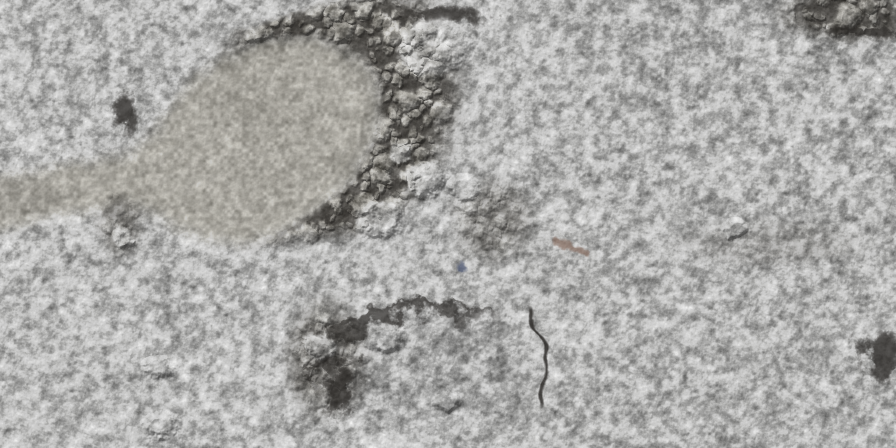
Write a Shadertoy shader that draws this texture.

```glsl
// Dry, crusted grey soil with a smooth scooped print, crumbled rims and a cracked hollow.
// A height field of noise, cellular crumbs and domed clods is lit by one slope sample;
// distance functions place the print, the rubble, the hollow and the crack.
#define GRAIN 34.0
#define ROUGHNESS 0.011
#define SLOPE_GAIN 0.36
#define MOTTLE 0.60
#define LIGHT vec2(-0.5, 0.86)
#define LIGHT_STEP 0.004
#define CRUST vec3(0.705, 0.705, 0.70)
#define SMOOTH_SOIL vec3(0.65, 0.64, 0.61)
#define DAMP_SOIL vec3(0.50, 0.49, 0.465)
#define CAVITY vec3(0.15, 0.14, 0.13)

float hash(vec2 p) {
    vec3 q = fract(vec3(p.xyx) * 0.1031);
    q += dot(q, q.yzx + 33.33);
    return fract((q.x + q.y) * q.z);
}
float noise(vec2 p) {
    vec2 i = floor(p), f = fract(p);
    f = f * f * (3.0 - 2.0 * f);
    return mix(mix(hash(i), hash(i + vec2(1, 0)), f.x),
               mix(hash(i + vec2(0, 1)), hash(i + vec2(1, 1)), f.x), f.y);
}
float fbm(vec2 p) {
    float sum = 0.0, amp = 0.5;
    for (int i = 0; i < 4; i++, amp *= 0.58) {
        sum += amp * noise(p);
        p = mat2(1.6, 1.2, -1.2, 1.6) * p + 7.3;
    }
    return sum;
}
vec2 warp(vec2 p) {
    return p + 0.026 * (vec2(fbm(p * 30.0), fbm(p * 30.0 + 41.0)) - 0.5);
}
float blob(vec2 p, vec2 centre, vec2 radii) {
    return 1.0 - smoothstep(0.5, 1.25, length((p - centre) / radii));
}
float segment(vec2 p, vec2 a, vec2 b) {
    vec2 ab = b - a;
    return length(p - a - ab * clamp(dot(p - a, ab) / dot(ab, ab), 0.0, 1.0));
}
// Signed distance to the print: a tilted ellipse blended with a tongue to the left
float scoop(vec2 p) {
    vec2 q = mat2(0.82, -0.57, 0.57, 0.82) * (p - vec2(0.59, 0.69));
    float bowl = (length(q / vec2(0.29, 0.205)) - 1.0) * 0.22;
    float tongue = segment(p, vec2(-0.05, 0.54), vec2(0.40, 0.62)) - 0.06;
    float k = clamp(0.5 + (tongue - bowl) / 0.16, 0.0, 1.0);
    return mix(tongue, bowl, k) - 0.08 * k * (1.0 - k);
}
// Where broken soil lies
float rubble(vec2 p) {
    float d = scoop(p), width = mix(0.045, 0.17, smoothstep(0.62, 0.95, p.x));
    float m = smoothstep(-0.015, 0.01, d) * (1.0 - smoothstep(0.5 * width, width, d));
    m *= smoothstep(0.46, 0.62, p.x) * smoothstep(0.43, 0.51, p.y);
    m = max(m, 0.9 * blob(p, vec2(1.90, 0.97), vec2(0.16, 0.06)));
    m = max(m, 0.5 * blob(p, vec2(1.10, 0.51), vec2(0.09, 0.09)));
    m = max(m, 0.5 * blob(p, vec2(0.27, 0.50), vec2(0.05, 0.07)));
    m = max(m, 0.65 * blob(p, vec2(0.73, 0.20), vec2(0.09, 0.13)));
    return max(m, 0.2 * blob(p, vec2(1.72, 0.46), vec2(0.20, 0.05)));
}
float crumbs(vec2 p, float scale) {
    vec2 cell = floor(p * scale), f = fract(p * scale);
    float h = 0.0;
    for (int k = 0; k < 9; k++) {
        vec2 o = vec2(k % 3 - 1, k / 3 - 1), id = cell + o;
        float r = mix(0.2, 0.75, hash(id + 9.0));
        float d = length(o + vec2(hash(id), hash(id + 57.0)) - f);
        h = max(h, r * (1.0 - smoothstep(0.3, 1.0, d / r)));
    }
    return h / scale;
}
// Height of the single large clods: x, y, radius
float clods(vec2 p) {
    vec3 clod[12] = vec3[12](
        vec3(0.97, 0.895, 0.09), vec3(0.95, 0.60, 0.052), vec3(0.846, 0.51, 0.06),
        vec3(1.035, 0.583, 0.036), vec3(0.895, 0.66, 0.034), vec3(0.86, 0.245, 0.046),
        vec3(0.715, 0.225, 0.04), vec3(0.35, 0.18, 0.034), vec3(0.36, 0.05, 0.044),
        vec3(0.275, 0.47, 0.03), vec3(0.997, 0.105, 0.03), vec3(1.64, 0.49, 0.034));
    float h = 0.0;
    for (int i = 0; i < 12; i++) {
        float d = length((p - clod[i].xy) * vec2(0.9, 1.15)) / clod[i].z;
        h = max(h, 0.45 * min(clod[i].z, 0.05) * (1.0 - smoothstep(0.4, 1.0, d)));
    }
    return h;
}
float relief(vec2 p) {
    vec2 q = warp(p);
    float inside = 1.0 - smoothstep(-0.03, 0.02, scoop(q)), d = scoop(p);
    float h = ROUGHNESS * fbm(p * GRAIN) * (1.0 - 0.55 * inside) + clods(q);
    h += 0.0006 * sin(d * 300.0) * inside * smoothstep(0.62, 0.8, p.x) * smoothstep(-0.1, -0.03, d);
    return h + 0.7 * rubble(q) * max(crumbs(q, 19.0), crumbs(q + 3.0, 42.0));
}
// Deep cavities, the shaded wall of the hollow and its crack
float shadows(vec2 p, vec2 rim) {
    vec4 pit[5] = vec4[5](
        vec4(0.28, 0.745, 0.025, 0.04), vec4(1.97, 0.205, 0.05, 0.05), vec4(0.76, 0.13, 0.03, 0.07),
        vec4(0.98, 0.965, 0.08, 0.02), vec4(1.92, 0.93, 0.09, 0.014));
    float ragged = fbm(p * 36.0) - 0.5, e = length(rim), s = 0.0;
    for (int i = 0; i < 5; i++)
        s = max(s, 0.75 * blob(p, pit[i].xy, pit[i].zw * (1.0 - 2.5 * ragged)));
    float wall = smoothstep(0.68, 0.93, e + ragged) * (1.0 - smoothstep(0.97, 1.04, e + 0.3 * ragged));
    s = max(s, 0.65 * wall * smoothstep(0.0, 0.5, dot(rim, vec2(-0.6, 0.8))));
    float t = (0.32 - p.y) / 0.24;
    float x = 1.175 + 0.02 * t + 0.03 * sin(3.14 * t) + 0.025 * (noise(p.yy * 22.0) - 0.5);
    float crack = 1.0 - smoothstep(0.001, 0.007, abs(p.x - x) + 0.006 * ragged);
    return max(s, 0.8 * crack * smoothstep(0.0, 0.06, t) * smoothstep(1.0, 0.9, t));
}
void mainImage(out vec4 fragColor, in vec2 fragCoord) {
    vec2 p = fragCoord / iResolution.y, q = warp(p), rim = (q - vec2(0.94, 0.18)) / vec2(0.26, 0.15);
    float h = relief(p), slope = (h - relief(p + LIGHT * LIGHT_STEP)) / LIGHT_STEP;
    float broken = rubble(q), clod = smoothstep(0.0, 0.01, clods(q)), d = scoop(q);
    float inside = 1.0 - smoothstep(-0.03, 0.02, d);
    float bank = smoothstep(0.0, 0.04, q.y - 1.0 + 0.15 * (q.x - 1.12)) * smoothstep(1.1, 1.3, p.x);
    // Soil tones
    vec3 col = mix(CRUST, SMOOTH_SOIL, inside);
    col = mix(col, DAMP_SOIL, 0.85 * broken * (1.0 - 0.6 * clod));
    col = mix(col, DAMP_SOIL, 0.4 * inside * blob(p, vec2(0.03, 0.56), vec2(0.13, 0.06)));
    col *= 1.0 - 0.13 * (1.0 - smoothstep(0.8, 1.1, length(rim))) - 0.06 * bank;
    col *= 1.0 - 0.15 * inside * smoothstep(-0.05, 0.0, d) * smoothstep(1.2, 1.45, p.x + p.y);
    col += 0.06 * (fbm(p * 3.5 + 5.0) - 0.5) - 0.025 * smoothstep(0.9, 1.4, p.x);
    // Mottling, slope light and cavities
    col += MOTTLE * (fbm(p * GRAIN * 1.5 + 19.0) - 0.5) * (1.0 - 0.65 * inside);
    col += 0.16 * (noise(p * 125.0) - 0.5);
    col *= 1.0 + SLOPE_GAIN * clamp(slope, -1.3, 0.55);
    col -= 0.5 * max(col - 0.77, 0.0);
    float gap = broken * (1.0 - smoothstep(0.005, 0.018, h));
    col = mix(col, CAVITY, max(0.6 * gap, shadows(p, rim) * (1.0 - 0.8 * clod)));
    // Blue chip and reddish twig
    col = mix(col, vec3(0.27, 0.31, 0.42), 0.7 * blob(q, vec2(1.034, 0.402), vec2(0.014, 0.013)));
    float twig = segment(q, vec2(1.24, 0.462), vec2(1.31, 0.435));
    col = mix(col, vec3(0.52, 0.42, 0.37), 0.7 * (1.0 - smoothstep(0.002, 0.012, twig)));
    fragColor = vec4(clamp(col, 0.0, 1.0), 1.0);
}
```
